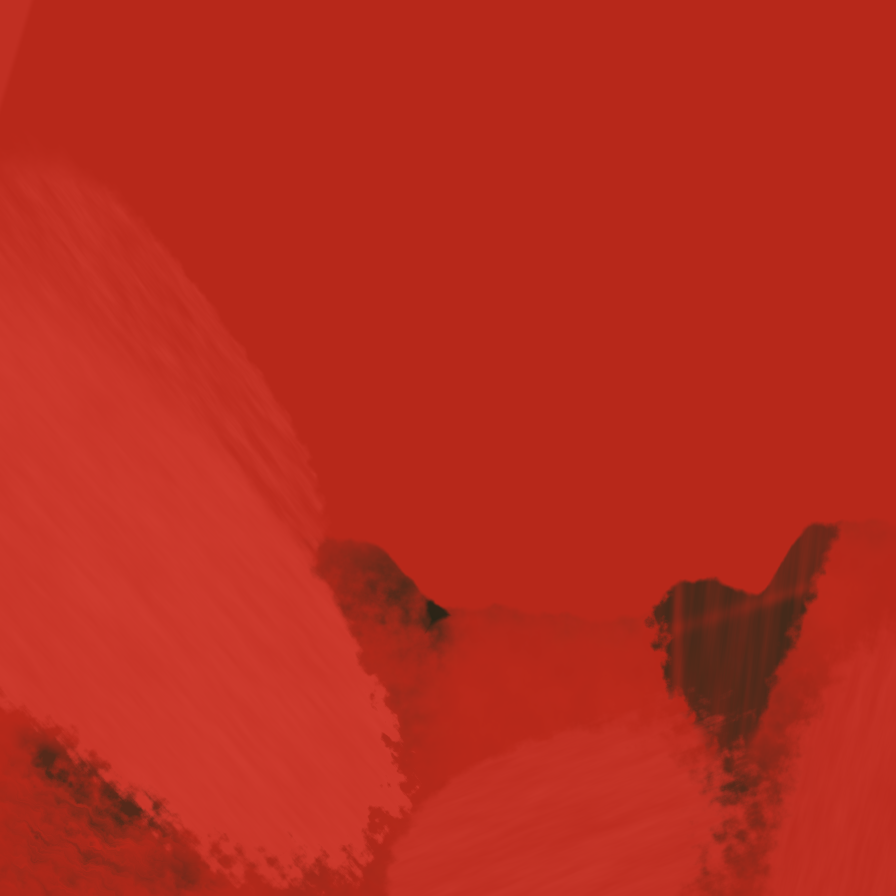
Reproduce this background procedurally as a Shadertoy shader.

```glsl
float hash(vec2 p) {
    return fract(sin(dot(p, vec2(127.1, 311.7))) * 43758.5453);
}

float noise(vec2 p) {
    vec2 i = floor(p), f = fract(p);
    f = f * f * (3.0 - 2.0 * f);
    return mix(mix(hash(i), hash(i + vec2(1, 0)), f.x),
               mix(hash(i + vec2(0, 1)), hash(i + vec2(1, 1)), f.x), f.y);
}

// Layered noise centred on zero
float fbm(vec2 p) {
    float sum = -0.48, gain = 0.5;
    for (int i = 0; i < 5; i++) {
        sum += gain * noise(p);
        p = mat2(1.6, 1.2, -1.2, 1.6) * p + 7.3;
        gain *= 0.5;
    }
    return sum;
}

// Coordinates along and across a brush stroke
vec2 strokeSpace(vec2 p, vec2 center, vec2 dir) {
    dir = normalize(dir);
    p -= center;
    return vec2(dot(p, dir), dot(p, vec2(-dir.y, dir.x)));
}

// Approximate distance to a rounded stroke
float strokeDist(vec2 q, vec2 size, float power) {
    vec2 r = pow(abs(q) / size + 1e-4, vec2(power));
    return (pow(r.x + r.y, 1.0 / power) - 1.0) * size.y;
}

float bristles(vec2 q) {
    return 0.5 * fbm(q * vec2(9.0, 80.0)) + 0.5 * fbm(q * vec2(30.0, 170.0) + 3.0);
}

float cover(float d, float soft) {
    return smoothstep(soft, -soft, d);
}

float smudge(vec2 p, vec2 center, vec2 size) {
    vec2 q = (p - center) / size;
    return exp(-dot(q, q));
}

void mainImage(out vec4 fragColor, in vec2 fragCoord) {
    vec2 p = fragCoord / iResolution.xy;
    vec3 red = vec3(0.718, 0.157, 0.102);
    vec3 umber = vec3(0.27, 0.16, 0.10);
    float cloud = fbm(p * 9.0);
    float grain = fbm(p * vec2(40.0, 32.0) + 4.0);
    float fray = fbm(p * 75.0 + 2.0);
    vec2 rough = p + 0.03 * vec2(grain, fray);
    float x = p.x;
    vec3 col = red;

    // Ragged upper limit of the underpainting
    float top = 0.397 - 0.075 * smoothstep(0.40, 0.50, x) - 0.015 * smoothstep(0.51, 0.68, x)
        + 0.046 * smoothstep(0.70, 0.775, x) - 0.017 * smoothstep(0.795, 0.825, x)
        + 0.08 * smoothstep(0.84, 0.91, x);
    float under = cover(p.y - top - 0.02 * grain, 0.004);
    col += under * vec3(0.04, 0.012, 0.01) * (cloud + grain);

    // Soft dark smears in the gaps between strokes
    float dark = 0.50 * smudge(rough, vec2(0.42, 0.345), vec2(0.07, 0.045))
        + 0.17 * smudge(rough, vec2(0.455, 0.25), vec2(0.035, 0.12))
        + 0.36 * smudge(rough, vec2(0.485, 0.300), vec2(0.02, 0.035))
        + 0.45 * smudge(rough, vec2(0.825, 0.125), vec2(0.05, 0.05))
        + 0.24 * smudge(rough, vec2(0.81, 0.05), vec2(0.06, 0.06))
        + 0.34 * smudge(rough, vec2(0.20, 0.028), vec2(0.035, 0.02))
        + 0.14 * smudge(rough, vec2(0.37, 0.03), vec2(0.07, 0.06))
        + 0.20 * smudge(rough, vec2(0.88, 0.20), vec2(0.04, 0.11));
    vec2 gap = strokeSpace(rough, vec2(0.11, 0.128), vec2(0.15, -0.085));
    float scratch = bristles(gap);
    dark += 0.65 * exp(-pow(gap.y / 0.017, 2.0)) * cover(abs(gap.x) - 0.085, 0.03);
    dark += 0.18 * smudge(p, vec2(0.09, 0.06), vec2(0.14, 0.09)) * (1.0 + 5.0 * scratch);
    dark += 0.07 * exp(-pow((top - p.y) / 0.03, 2.0)) * (1.0 + 2.0 * grain);
    col = mix(col, umber, under * clamp(dark * (1.0 + 1.5 * grain + 1.6 * fray), 0.0, 0.85));

    // Small black wedge
    float wedge = max(0.478 - x, abs(p.y - 0.316 - 0.2 * (0.49 - x)) - 0.85 * (0.501 - x));
    col = mix(col, vec3(0.13, 0.14, 0.09), 0.88 * under * cover(wedge + 0.01 * fray, 0.004));

    // Dark opening at the right, crossed by paler streaks
    float leftEdge = 0.737 + 0.055 * smoothstep(0.28, 0.15, p.y);
    float rightEdge = 0.832 + 0.41 * (p.y - 0.16);
    float opening = cover(leftEdge - x + 0.05 * fray, 0.009)
        * cover(x - rightEdge + 0.025 * fray, 0.008)
        * smoothstep(0.12, 0.19, p.y + 0.09 * fray);
    float crossing = p.y - 0.30 - 0.30 * (x - 0.76);
    float streak = fbm(vec2(x * 90.0 - p.y * 10.0, p.y * 6.0));
    float paler = 0.25 * smoothstep(-0.01, 0.005, crossing) * smoothstep(0.82, 0.87, x)
        + 0.20 * exp(-pow(crossing / 0.009, 2.0))
        + 0.42 * exp(-pow((x - 0.757) / 0.007, 2.0)) + 0.15 * smoothstep(0.25, 0.15, p.y);
    col = mix(col, umber, under * opening * clamp(0.88 - paler + 0.6 * streak, 0.0, 1.0));

    // Pale sliver in the upper corner
    float sliver = x - 0.30 * (p.y - 0.88);
    col = mix(col, vec3(0.76, 0.19, 0.14), 0.8 * cover(sliver, 0.004));

    // Long translucent stroke with visible bristles
    vec2 q = strokeSpace(p, vec2(0.136, 0.562), vec2(0.6, -0.8));
    float hair = bristles(q);
    float tail = smoothstep(-0.12, -0.26, q.x);
    float d = strokeDist(q, vec2(0.285, 0.137), 3.0) + 0.012 * fray + 0.025 * tail * hair;
    vec3 paint = vec3(0.765, 0.193, 0.142) + 0.08 * hair;
    col = mix(col, paint, cover(d, 0.0035 + 0.012 * tail) * clamp(0.85 + 0.8 * hair, 0.0, 1.0));

    // Broad bright stroke over it
    q = strokeSpace(p, vec2(0.124, 0.374), vec2(0.66, -0.75));
    hair = bristles(q);
    float tip = smoothstep(0.20, 0.40, q.x);
    float lower = smoothstep(0.05, -0.14, q.y);
    d = strokeDist(q, vec2(0.43, 0.171), 2.25)
        + (0.01 + 0.035 * max(tip, lower)) * (fray + hair)
        - 0.04 * lower * smoothstep(0.14, -0.03, q.x);
    float fade = smoothstep(0.08, -0.25, q.x);
    paint = vec3(0.795, 0.217, 0.167) + 0.04 * hair + 0.02 * cloud;
    col = mix(col, paint, cover(d, 0.005 + 0.006 * lower + 0.05 * fade * (1.0 - lower)));

    // Rounded stroke at the bottom
    q = strokeSpace(p, vec2(0.626, 0.055), vec2(0.93, 0.36));
    hair = bristles(q);
    tip = smoothstep(0.02, 0.17, q.x);
    d = strokeDist(q, vec2(0.20, 0.12), 2.3) + (0.015 + 0.05 * tip) * (fray + hair);
    paint = vec3(0.762, 0.194, 0.145) + 0.06 * hair;
    col = mix(col, paint, cover(d, 0.006 + 0.02 * tip) * 0.94);

    // Upright stroke at the right
    q = strokeSpace(p, vec2(1.0, 0.075), vec2(0.25, 0.97));
    hair = bristles(q);
    d = strokeDist(q, vec2(0.23, 0.135), 2.4) + 0.04 * (fray + hair);
    paint = vec3(0.755, 0.185, 0.137) + 0.06 * hair;
    col = mix(col, paint, cover(d, 0.016) * 0.9);

    fragColor = vec4(clamp(col, 0.0, 1.0), 1.0);
}
```
